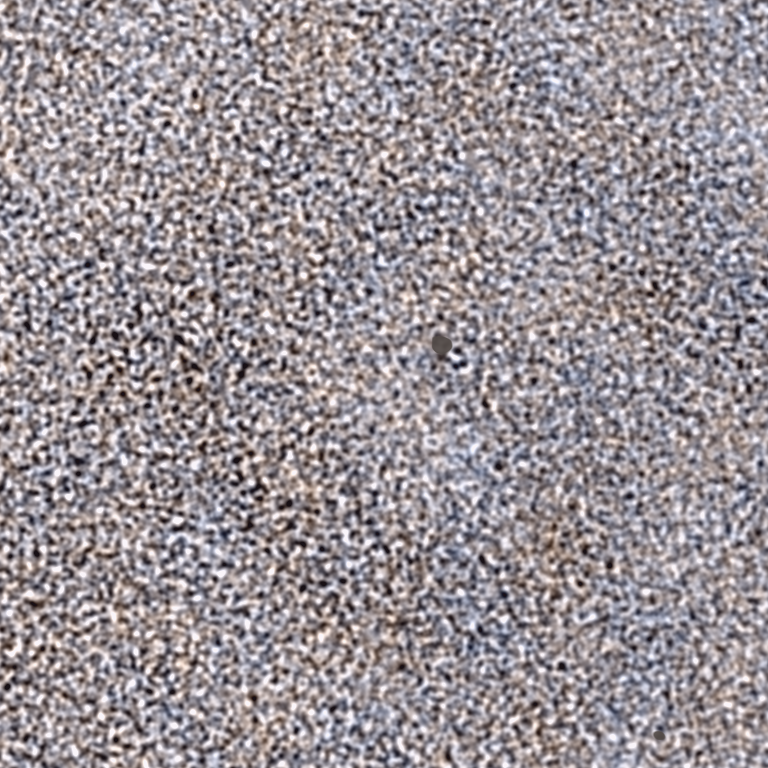
Write a WebGL 1 fragment shader that draws this texture.

```glsl
precision highp float;
// Fine speckled stone: pale mauve-grey grains with dark pits, faint stains and a few chips.

uniform vec2 u_resolution;

const float TAU = 6.2831853;
const vec3 STONE = vec3(0.600, 0.570, 0.590);
const vec3 CHIP = vec3(0.34, 0.31, 0.30);
const vec3 WARM_SHIFT = vec3(0.10, 0.01, -0.10);
const int CHIP_COUNT = 2;

float hash(vec2 p) {
  vec3 q = fract(p.xyx * 0.1031);
  q += dot(q, q.yzx + 33.33);
  return fract((q.x + q.y) * q.z);
}

vec2 rotate(vec2 p, float angle) {
  float c = cos(angle), s = sin(angle);
  return vec2(c * p.x - s * p.y, s * p.x + c * p.y);
}

// Dot product of a lattice corner's random unit gradient with the offset to it
float cornerSlope(vec2 cell, vec2 offset) {
  float angle = TAU * hash(cell);
  return dot(vec2(cos(angle), sin(angle)), offset);
}

float gradientNoise(vec2 p) {
  vec2 cell = floor(p);
  vec2 f = p - cell;
  vec2 w = f * f * f * (f * (f * 6.0 - 15.0) + 10.0);
  vec2 e = vec2(1.0, 0.0);
  float low = mix(cornerSlope(cell, f), cornerSlope(cell + e.xy, f - e.xy), w.x);
  float high = mix(cornerSlope(cell + e.yx, f - e.yx), cornerSlope(cell + e.xx, f - e.xx), w.x);
  return mix(low, high, w.y);
}

// Three turned layers of close frequency hide the lattice and keep one grain size
float grain(vec2 uv, float frequency) {
  float sum = 0.0;
  for (int i = 0; i < 3; i++) {
    float layer = float(i);
    vec2 p = rotate(uv, 0.4 + layer * 1.1) * frequency * (1.0 + 0.18 * layer);
    sum += gradientNoise(p + 150.0 + 37.0 * layer);
  }
  return sum;
}

// Broad stains drawn out along the falling diagonal
float stain(vec2 uv) {
  vec2 p = rotate(uv, 0.9);
  float broad = gradientNoise(p * vec2(2.5, 5.0) + 11.0);
  float patchy = gradientNoise(p * vec2(11.0, 16.0) + 53.0);
  return broad + 0.8 * patchy;
}

// Coverage of an irregular chip; edge is the width of its soft rim
float chip(vec2 uv, vec2 center, float radius, float edge) {
  vec2 d = rotate(uv - center, 0.5) * vec2(0.8, 1.2);
  float ragged = radius * 0.8 * gradientNoise(uv * 60.0 + 90.0);
  return 1.0 - smoothstep(-edge, edge, length(d) + ragged - radius);
}

void main() {
  float side = min(u_resolution.x, u_resolution.y);
  vec2 uv = gl_FragCoord.xy / side;

  // Grain brightness, slightly calmer towards the right
  float stains = stain(uv);
  float contrast = mix(0.53, 0.43, smoothstep(0.1, 0.9, uv.x)) - 0.08 * stains;
  float tone = contrast * grain(uv, 82.0) + 0.10 * stains;

  // Small warm and cool drifts of hue, cooler to the right
  float warmth = 0.7 * gradientNoise(uv * 48.0 + 210.0)
               + 0.5 * gradientNoise(uv * 9.0 + 320.0)
               + 0.16 * (0.5 - uv.x);
  vec3 color = STONE + tone + WARM_SHIFT * warmth;

  // Sparse dark chips
  float edge = max(0.0015, 1.0 / side);
  for (int i = 0; i < CHIP_COUNT; i++) {
    float id = float(i);
    vec2 center = vec2(hash(vec2(id, 7.0)), hash(vec2(id, 19.0)));
    float radius = 0.013 / (1.0 + 1.2 * id);
    color = mix(color, CHIP + 0.08 * tone, chip(uv, center, radius, edge));
  }

  gl_FragColor = vec4(clamp(color, vec3(0.09, 0.06, 0.08), vec3(0.98, 0.96, 0.98)), 1.0);
}
```
